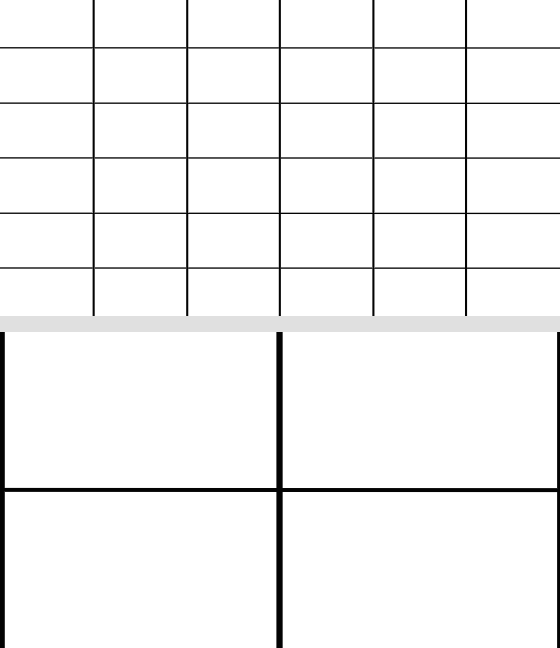
Top: the whole. Bottom: its middle third, enlarged.
Write a Shadertoy shader that draws this pattern.

```glsl
// A white sheet ruled by five heavy vertical and five finer horizontal black lines.

// Ink coverage of five parallel rules centred on zero; odd rules sit slightly off the pitch.
float rules(float position, float pitch, float oddShift, float width, float pixel) {
    float index = clamp(round(position / pitch), -2.0, 2.0);
    float center = index * pitch + oddShift * mod(index, 2.0);
    float edgeDistance = abs(position - center) - 0.5 * width;
    return clamp(0.5 - edgeDistance / pixel, 0.0, 1.0);
}

void mainImage(out vec4 fragColor, in vec2 fragCoord) {
    // Canvas height is one unit, with the origin at the middle
    float pixel = 1.0 / iResolution.y;
    vec2 p = (fragCoord - 0.5 * iResolution.xy) * pixel;

    // The horizontal rules sink very slightly to the right
    float vertical = rules(p.x + 0.0005, 0.2946, 0.0015, 0.0066, pixel);
    float horizontal = rules(p.y + 0.0004 * p.x, 0.1742, -0.0009, 0.0042, pixel);

    float ink = max(vertical, horizontal);
    fragColor = vec4(mix(vec3(1.0), vec3(0.01), ink), 1.0);
}
```
